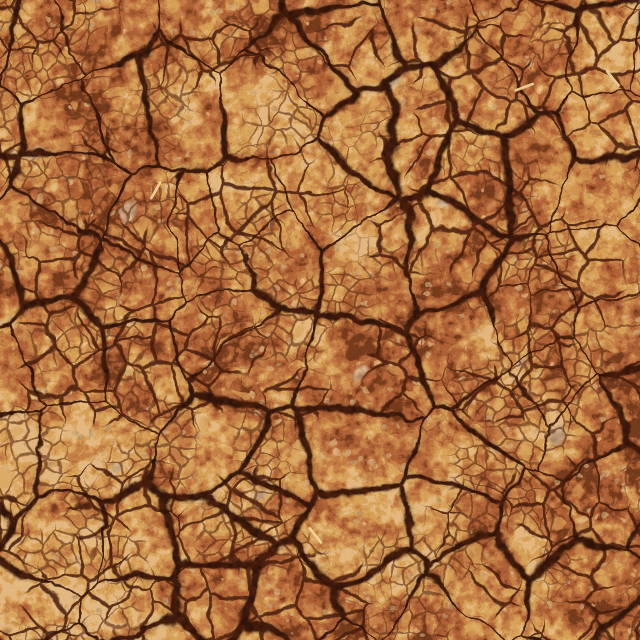
This texture is drawn by a three.js fragment shader. Its source:

```glsl
// Sun-baked orange clay, split by branching dark cracks and strewn with pale chips.
varying vec2 vUv;

const vec3 SOIL_DARK = vec3(0.22, 0.085, 0.035);
const vec3 BROWN = vec3(0.46, 0.23, 0.11);
const vec3 RUST = vec3(0.69, 0.38, 0.21);
const vec3 CLAY = vec3(0.77, 0.50, 0.28);
const vec3 OCHRE = vec3(0.84, 0.63, 0.34);
const vec3 PALE = vec3(0.89, 0.72, 0.50);
const vec3 STONE = vec3(0.80, 0.69, 0.56);
const vec3 STRAW = vec3(0.95, 0.85, 0.62);

float hash(vec2 p) {
  vec3 q = fract(vec3(p.xyx) * 0.1031);
  q += dot(q, q.yzx + 33.33);
  return fract((q.x + q.y) * q.z);
}

vec2 hash2(vec2 p) {
  return vec2(hash(p), hash(p + 57.3));
}

float noise(vec2 p) {
  vec2 cell = floor(p);
  vec2 f = fract(p);
  f = f * f * (3.0 - 2.0 * f);
  float low = mix(hash(cell), hash(cell + vec2(1.0, 0.0)), f.x);
  float high = mix(hash(cell + vec2(0.0, 1.0)), hash(cell + 1.0), f.x);
  return mix(low, high, f.y);
}

float layered(vec2 p) {
  float sum = 0.0;
  float weight = 0.533;
  for (int i = 0; i < 4; i++) {
    sum += weight * noise(p);
    p = mat2(1.6, 1.2, -1.2, 1.6) * p + 17.7;
    weight *= 0.5;
  }
  return sum;
}

vec2 wobble(vec2 p, float scale, float amount) {
  return amount * (vec2(layered(p * scale), layered(p * scale + 41.0)) - 0.5);
}

// Cellular noise: x = distance to the cell border, y = cell id, z = distance to its seed.
vec3 cells(vec2 p) {
  vec2 base = floor(p);
  vec2 nearCell = base;
  vec2 nearSeed = vec2(0.0);
  float nearest = 9.0;
  for (int y = -1; y <= 1; y++) {
    for (int x = -1; x <= 1; x++) {
      vec2 cell = base + vec2(float(x), float(y));
      vec2 seed = cell + hash2(cell) - p;
      float d = dot(seed, seed);
      if (d < nearest) {
        nearest = d;
        nearCell = cell;
        nearSeed = seed;
      }
    }
  }
  float border = 9.0;
  for (int y = -2; y <= 2; y++) {
    for (int x = -2; x <= 2; x++) {
      vec2 cell = nearCell + vec2(float(x), float(y));
      vec2 seed = cell + hash2(cell) - p;
      vec2 gap = seed - nearSeed;
      if (dot(gap, gap) > 0.0001) {
        border = min(border, dot(0.5 * (seed + nearSeed), normalize(gap)));
      }
    }
  }
  return vec3(border, hash(nearCell + 9.1), sqrt(nearest));
}

float crack(float dist, float width) {
  float line = 1.0 - smoothstep(width * 0.5, width * 1.2 + 0.0012, dist);
  return line * smoothstep(0.0, 0.0012, width);
}

// Irregular chips: a share of the cells holds one, each with its own size.
float chips(vec3 cell, float share, float size) {
  float radius = size * (0.5 + fract(cell.y * 91.7));
  float blob = 1.0 - smoothstep(radius - 0.07, radius + 0.07, cell.z);
  return step(1.0 - share, cell.y) * blob * smoothstep(0.0, 0.1, cell.x);
}

vec3 soilRamp(float tone) {
  vec3 colour = mix(BROWN, RUST, smoothstep(0.10, 0.32, tone));
  colour = mix(colour, CLAY, smoothstep(0.34, 0.50, tone));
  colour = mix(colour, OCHRE, smoothstep(0.52, 0.66, tone));
  return mix(colour, PALE, smoothstep(0.69, 0.83, tone));
}

float straw(vec2 p, float id) {
  vec2 offset = p - hash2(vec2(id, 3.7));
  float angle = 6.283 * hash(vec2(id, 8.2));
  vec2 along = vec2(cos(angle), sin(angle));
  float t = clamp(dot(offset, along), -0.014, 0.014);
  return 1.0 - smoothstep(0.0012, 0.0030, length(offset - along * t));
}

void main() {
  vec2 p = vUv;
  vec2 warped = p + wobble(p, 9.0, 0.05) + wobble(p, 48.0, 0.012);
  vec3 plates = cells(warped * 8.0 + 3.0);
  vec3 pieces = cells(warped * 17.0 + 21.0);
  vec3 flakes = cells(warped * 42.0 + 50.0);
  vec3 crumbs = cells((p + wobble(p, 60.0, 0.012)) * 75.0);

  // Mottled soil with regional stains, flakes and grain
  float tone = 0.5 + 0.75 * (layered(p * 5.0 + 11.0) - 0.5);
  tone += 0.75 * (layered(p * 24.0) - 0.5) + 0.7 * (layered(p * 95.0) - 0.5);
  tone += 0.18 * (flakes.y - 0.5) + 0.12 * (pieces.y - 0.5);
  float relief = layered(p * 70.0) - layered(p * 70.0 + vec2(-0.35, 0.35));
  vec3 colour = soilRamp(tone + 0.35 * relief);

  // Pale crumbs and scattered larger stones
  colour = mix(colour, PALE * (0.9 + 0.5 * relief), 0.75 * chips(crumbs, 0.11, 0.30));
  colour = mix(colour, OCHRE, 0.6 * chips(flakes, 0.12, 0.36));
  colour = mix(colour, STONE * (0.95 + 0.5 * relief), 0.8 * chips(pieces, 0.03, 0.18));

  // Cracks of three sizes, opening and closing along their length
  float opening = smoothstep(0.25, 0.75, noise(p * 9.0 + 5.0));
  float branching = smoothstep(0.30, 0.75, noise(p * 13.0 + 31.0));
  float crazing = smoothstep(0.35, 0.75, noise(p * 15.0 + 63.0));
  float plateDist = plates.x / 8.0;
  float wide = crack(plateDist, 0.0010 + 0.0048 * opening);
  float medium = crack(pieces.x / 17.0, 0.0026 * branching);
  float fine = crack(flakes.x / 42.0, 0.0013 * crazing);
  colour *= 1.0 - 0.22 * opening * (1.0 - smoothstep(0.003, 0.011, plateDist));
  colour = mix(colour, BROWN * 0.85, 0.65 * fine);
  colour = mix(colour, SOIL_DARK * 1.25, 0.85 * medium);
  colour = mix(colour, SOIL_DARK * (0.7 + 0.6 * noise(p * 150.0)), 0.96 * wide);

  // A few dry straws on top
  for (int i = 0; i < 4; i++) {
    colour = mix(colour, STRAW, 0.9 * straw(p, float(i) + 1.0));
  }
  gl_FragColor = vec4(colour, 1.0);
}
```
